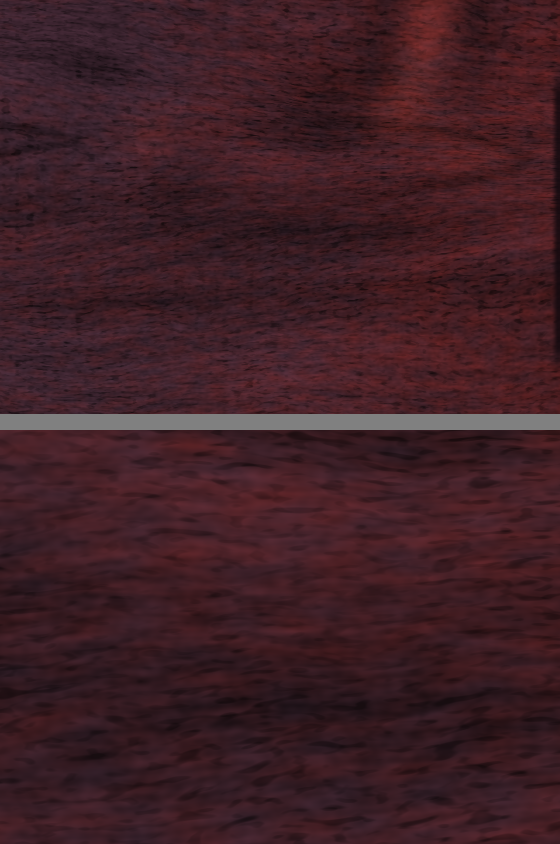
Top: the whole. Bottom: its middle third, enlarged.
Give the GLSL for this texture, as a WebGL 2 fragment shader.

```glsl
#version 300 es
precision highp float;
// Dark polished red wood: long horizontal grain with an arched figure,
// short dark pores, cool mottling and soft reflections in the varnish.
// Stretched gradient noise makes the grain; curved contours make the arch.

uniform vec2 u_resolution;
out vec4 fragColor;

vec2 gradientAt(vec2 cell) {
    vec3 h = fract(cell.xyx * vec3(0.1031, 0.1030, 0.0973));
    h += dot(h, h.yzx + 33.33);
    float angle = 6.2832 * fract((h.x + h.y) * h.z);
    return vec2(cos(angle), sin(angle));
}

// Gradient noise, about -0.7 to 0.7
float noise(vec2 p) {
    vec2 i = floor(p), f = fract(p);
    vec2 u = f * f * f * (f * (f * 6.0 - 15.0) + 10.0);
    float a = dot(gradientAt(i), f);
    float b = dot(gradientAt(i + vec2(1, 0)), f - vec2(1, 0));
    float c = dot(gradientAt(i + vec2(0, 1)), f - vec2(0, 1));
    float d = dot(gradientAt(i + vec2(1, 1)), f - vec2(1, 1));
    return mix(mix(a, b, u.x), mix(c, d, u.x), u.y);
}

float fbm(vec2 p) {
    float sum = 0.0, amp = 1.0;
    for (int k = 0; k < 4; k++) {
        sum += amp * noise(p);
        p = p * 2.03 + 17.3;
        amp *= 0.55;
    }
    return sum;
}

// Soft elliptical spot, 1 at its centre
float spot(vec2 p, vec2 centre, vec2 size) {
    vec2 q = (p - centre) / size;
    return exp(-dot(q, q));
}

// Dark contour of an arch whose tip points right, crisp outside, soft inside
float arch(vec2 p, vec2 tip, float spread, float width) {
    float reach = spread * pow(max(tip.x - p.x, 0.0), 0.62);
    float d = abs(p.y - tip.y) - reach;
    float beyond = max(p.x - tip.x, 0.0);
    return exp(-pow(length(vec2(d * (d > 0.0 ? 1.6 : 0.8), beyond)) / width, 2.0));
}

void main() {
    vec2 p = gl_FragCoord.xy / u_resolution.y;
    float fromRight = u_resolution.x / u_resolution.y - p.x;

    // Grain coordinates: gently wavy, closing in towards the arch tip
    vec2 w = p + vec2(0.0, 0.03 * noise(p * vec2(2.2, 3.0)) + 0.008 * noise(p * vec2(8.0, 12.0)));
    float fan = (w.y - 0.60) * exp(-pow((w.y - 0.60) / 0.30, 2.0));
    vec2 grain = vec2(p.x, w.y + 0.85 * fan * (p.x - 0.45));

    // Broad bands, finer streaks, fibres and a fine speckle
    float bands = fbm(grain * vec2(1.1, 9.0) + 3.7);
    float streaks = fbm(grain * vec2(3.5, 40.0) + 21.0);
    float fibres = noise(grain * vec2(22.0, 115.0)) + 0.7 * noise(grain * vec2(45.0, 170.0) + 33.0);
    float speckle = noise(p * vec2(95.0, 140.0) + 11.0);
    float light = 0.99 + 0.23 * bands + 0.19 * streaks + 0.23 * fibres + 0.13 * speckle;

    // Arched figure and the small eye at the left
    float figure = arch(w, vec2(1.28, 0.615), 0.175, 0.019) * smoothstep(0.1, 1.2, p.x);
    float eye = arch(w, vec2(0.19, 0.663), 0.10, 0.012);
    light -= (0.32 * figure + 0.42 * eye) * (0.85 + 0.7 * streaks);

    // Dark horizontal bands below the arch
    light -= 0.28 * spot(w, vec2(0.62, 0.45), vec2(0.42, 0.050));
    light -= 0.22 * spot(w, vec2(0.35, 0.28), vec2(0.55, 0.045));
    light -= 0.20 * spot(w, vec2(1.20, 0.32), vec2(0.35, 0.040));

    // Dull areas in the varnish
    light -= 0.26 * spot(p, vec2(0.80, 0.75), vec2(0.13, 0.14));
    light -= 0.26 * spot(p, vec2(0.92, 0.92), vec2(0.07, 0.14));
    light -= 0.28 * spot(p, vec2(1.15, 0.93), vec2(0.07, 0.14));
    light -= 0.26 * spot(p, vec2(0.24, 0.83), vec2(0.10, 0.07));
    light -= 0.24 * spot(p, vec2(0.42, 0.55), vec2(0.10, 0.07));

    // Short dark pores, some places denser than others
    float density = 0.65 + 0.6 * noise(p * 5.0 + 8.0);
    float pores = smoothstep(0.14, 0.40, noise(grain * vec2(34.0, 130.0) + 51.0));
    pores += 0.7 * smoothstep(0.16, 0.42, noise(grain * vec2(60.0, 180.0) + 90.0));
    light -= 0.34 * pores * density;

    // Reflection: a slanted streak with a wider foot
    float slant = p.x - 1.04 + 0.40 * (0.95 - p.y) * smoothstep(1.0, 0.7, p.y) + 0.02 * bands;
    float gleam = 0.75 * exp(-pow(slant / 0.062, 2.0)) * smoothstep(0.64, 0.84, p.y);
    gleam += 0.45 * spot(p, vec2(1.00, 0.71), vec2(0.11, 0.07));
    gleam += 0.35 * spot(p, vec2(1.17, 0.62), vec2(0.10, 0.06));
    gleam += 0.30 * spot(p, vec2(0.36, 0.68), vec2(0.07, 0.05));
    light += 0.36 * gleam;

    // Cool violet at the left, warm red at the right, mottled throughout
    float warmth = 0.22 + 0.42 * p.x + 0.35 * fbm(p * vec2(2.5, 4.0) + 5.0);
    warmth += 0.5 * noise(grain * vec2(24.0, 48.0) + 70.0) + 0.25 * streaks;
    warmth -= 0.45 * spot(p, vec2(0.18, 0.88), vec2(0.22, 0.14));
    warmth -= 0.20 * spot(p, vec2(0.62, 0.40), vec2(0.30, 0.16));
    warmth = clamp(warmth + 0.5 * gleam, 0.0, 1.1);
    vec3 colour = mix(vec3(0.243, 0.146, 0.193), vec3(0.318, 0.118, 0.128), warmth);
    colour *= max(light, 0.35);
    colour += vec3(0.03, 0.022, 0.008) * gleam;

    // Shadowed edge at the right
    float edge = smoothstep(0.022, 0.004, fromRight);
    edge *= smoothstep(0.08, 0.18, p.y) * smoothstep(0.84, 0.76, p.y);
    colour = mix(colour, vec3(0.06, 0.03, 0.05), 0.8 * edge);

    fragColor = vec4(colour, 1.0);
}
```
